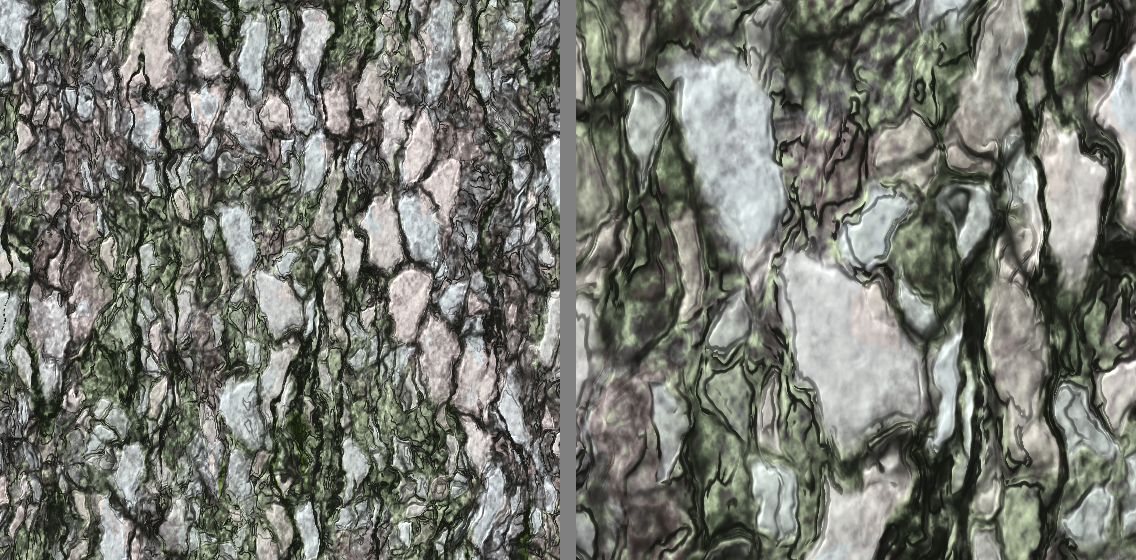
Left: the whole. Right: its middle third, enlarged.
Write a three.js fragment shader that draws this texture.

```glsl
// Weathered pine bark: narrow dark furrows, pale flaking plates and green lichen.
// A warped height field of noise and two sizes of stretched cells is lit from the
// upper left; its contour lines and creases become the thin cracks in the bark.
varying vec2 vUv;

struct Bark {
  float height;
  float furrow;   // 0 in the furrow, 1 on the ridge
  float crease;   // 1 in fine fissures and between plates
  float flake;    // 1 on smooth pale flakes
  float id;       // random value of the flake
};

float hash(vec2 p) {
  vec3 q = fract(vec3(p.xyx) * 0.1031);
  q += dot(q, q.yzx + 33.33);
  return fract((q.x + q.y) * q.z);
}

float noise(vec2 p) {
  vec2 i = floor(p), f = fract(p);
  f = f * f * (3.0 - 2.0 * f);
  return mix(mix(hash(i), hash(i + vec2(1.0, 0.0)), f.x),
             mix(hash(i + vec2(0.0, 1.0)), hash(i + vec2(1.0, 1.0)), f.x), f.y);
}

float fbm(vec2 p) {
  float sum = 0.0, amp = 0.533;
  for (int i = 0; i < 4; i++) {
    sum += amp * noise(p);
    p = mat2(1.9, 0.3, -0.3, 1.9) * p + 17.3;
    amp *= 0.5;
  }
  return sum;
}

// x: distance-like value to the cell border, y: random value of the cell
vec2 cells(vec2 p) {
  vec2 base = floor(p);
  float near = 9.0, second = 9.0, id = 0.0;
  for (int y = -1; y <= 1; y++) {
    for (int x = -1; x <= 1; x++) {
      vec2 c = base + vec2(float(x), float(y));
      vec2 site = c + 0.1 + 0.8 * vec2(hash(c + 3.7), hash(c + 51.2));
      float d = length(site - p);
      if (d < near) {
        second = near;
        near = d;
        id = hash(c + 91.4);
      } else {
        second = min(second, d);
      }
    }
  }
  return vec2(second - near, id);
}

// Smooth top of a cell; only cells with a random value above the limit have one
float flakeTop(vec2 cell, float limit) {
  return smoothstep(0.08, 0.28, cell.x) * smoothstep(limit, limit + 0.2, cell.y);
}

Bark barkAt(vec2 p) {
  vec2 bend = vec2(fbm(p * vec2(9.0, 7.0) + 4.0), fbm(p * vec2(9.0, 7.0) + 40.0)) - 0.5;
  vec2 fray = vec2(fbm(p * vec2(60.0, 40.0)), fbm(p * vec2(60.0, 40.0) + 70.0)) - 0.5;
  vec2 w = p + 0.08 * bend + 0.018 * fray;

  Bark b;
  float valley = abs(fbm(w * vec2(11.0, 1.5) + 12.0) - 0.5);
  float opening = 0.012 + 0.045 * noise(p * vec2(14.0, 7.0) + 8.0);
  b.furrow = smoothstep(0.0, opening, valley);

  vec2 large = cells(w * vec2(17.0, 8.0));
  vec2 small = cells(w * vec2(36.0, 18.0) + 5.0);
  float largeTop = flakeTop(large, 0.55), smallTop = flakeTop(small, 0.5);
  b.flake = max(largeTop, 0.85 * smallTop) * smoothstep(0.3, 1.0, b.furrow);
  b.id = largeTop > smallTop ? large.y : small.y;

  float fissure = 1.0 - smoothstep(0.0, 0.045, abs(fbm(w * vec2(30.0, 7.0) + 3.0) - 0.5));
  float gap = 1.0 - smoothstep(0.0, 0.13, large.x);
  float smallGap = 1.0 - smoothstep(0.0, 0.16, small.x);
  b.crease = max(max(fissure, 0.8 * smallGap) * (1.0 - largeTop), gap);

  float dome = max(smoothstep(0.0, 0.4, large.x) * large.y,
                   0.8 * smoothstep(0.0, 0.4, small.x) * small.y);
  float rough = fbm(w * vec2(52.0, 25.0) + 23.0);
  b.height = 0.3 * b.furrow + 0.35 * dome + 0.6 * rough * (1.0 - 0.65 * b.flake)
           - 0.08 * b.crease;
  return b;
}

// Darkness of thin cracks that follow the contours of the height field
float contourCracks(float height, float steepness, float levels) {
  float toLevel = abs(fract(height * levels - 0.5) - 0.5);
  float dist = toLevel / (levels * steepness + 1.0);
  return 1.0 - smoothstep(0.0003, 0.0022, dist);
}

void main() {
  vec2 p = vUv;
  float stepSize = 0.0016;
  Bark b = barkAt(p);
  vec2 slope = vec2(barkAt(p + vec2(stepSize, 0.0)).height,
                    barkAt(p + vec2(0.0, stepSize)).height) - b.height;
  slope /= stepSize;

  // Bare bark: brown in the layers, grey to pale on the flakes
  float grain = (fbm(p * vec2(190.0, 140.0)) - 0.5) * (1.0 - 0.5 * b.flake);
  float patches = fbm(p * vec2(32.0, 17.0) + 60.0) - 0.5;
  float tone = 0.32 + 0.46 * b.flake + 0.6 * patches + 0.7 * grain;
  vec3 brown = vec3(0.36, 0.335, 0.32);
  vec3 grey = vec3(0.57, 0.555, 0.555);
  vec3 pale = vec3(0.82, 0.83, 0.825);
  vec3 color = mix(brown, grey, smoothstep(0.1, 0.45, tone));
  color = mix(color, pale, smoothstep(0.48, 0.8, tone));
  vec3 pinkTint = vec3(1.03, 0.97, 0.96), blueTint = vec3(0.97, 1.0, 1.02);
  color *= mix(blueTint, pinkTint, smoothstep(0.3, 0.9, fract(b.id * 37.0)));

  // Lichen over broad patches, deep moss beside the furrows
  float spread = fbm(p * vec2(9.0, 5.0) + 31.0) + 0.5 * grain;
  float lichen = smoothstep(0.42, 0.56, spread) * (1.0 - 0.85 * b.flake);
  vec3 lichenColor = mix(vec3(0.31, 0.37, 0.27), vec3(0.58, 0.625, 0.51), smoothstep(0.1, 0.5, tone));
  color = mix(color, lichenColor, 0.9 * lichen);
  float moss = (1.0 - b.furrow) * smoothstep(0.38, 0.58, fbm(p * vec2(8.0, 5.0) + 77.0));
  color = mix(color, vec3(0.25, 0.34, 0.18), 0.75 * moss);
  float brightMoss = moss * smoothstep(0.7, 0.82, noise(p * vec2(9.0, 6.0) + 5.0));
  color = mix(color, vec3(0.32, 0.48, 0.08), brightMoss);

  // Light, cracks and furrow shadow
  float light = clamp(1.0 + 0.014 * dot(slope, vec2(0.6, -0.8)), 0.4, 1.3);
  color *= light * (1.0 + 0.7 * grain);
  float broken = smoothstep(0.3, 0.6, noise(p * vec2(48.0, 28.0) + 9.0));
  float crack = contourCracks(b.height, length(slope), 5.0) * mix(0.25, 0.9, broken);
  float depth = b.crease * smoothstep(0.25, 0.65, fbm(p * vec2(26.0, 14.0) + 14.0));
  float shadow = 1.0 - smoothstep(0.0, 0.5, b.furrow + 0.9 * grain);
  vec3 dark = vec3(0.075, 0.08, 0.065);
  color = mix(color, dark, crack * (1.0 - 0.5 * b.flake));
  color = mix(color, dark, 0.85 * max(shadow, depth));
  gl_FragColor = vec4(clamp(color, 0.0, 1.0), 1.0);
}
```
